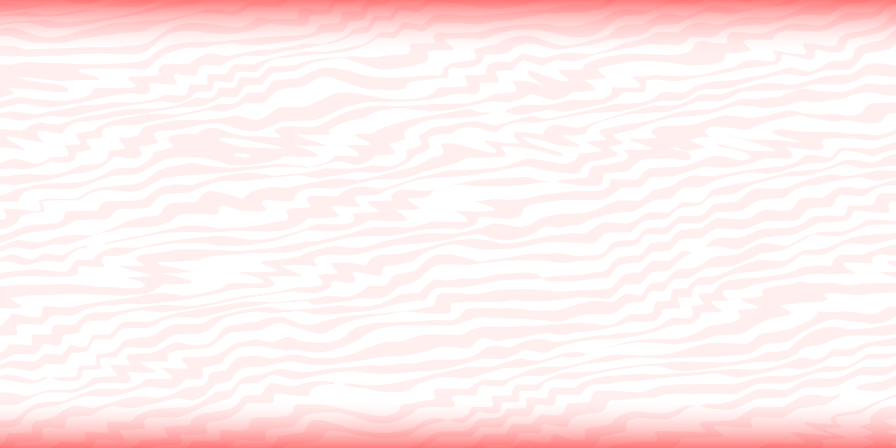
A Shadertoy shader for this background:

```glsl
// Pale pink streaks on white, climbing gently to the right like brushed plaster,
// between rosy glows on the top and bottom edges. Terraced stripes are bent and
// broken by value noise, then cut to two tones and multiplied by the glow.

const vec3 WHITE = vec3(1.0);
const vec3 STREAK_TINT = vec3(1.0, 0.937, 0.937);
const vec3 GLOW_COLOR = vec3(1.0, 0.50, 0.50);

const float TOP_GLOW = 0.125;        // glow depth, in canvas heights
const float BOTTOM_GLOW = 0.115;
const float STRIPES = 25.0;          // stripes per canvas height
const float SLOPE = 0.20;            // mean climb of the streaks
const float TERRACES = 8.0;          // flat runs per canvas height
const float BEND = 0.95;             // stripe bending, in stripe periods
const float BREAKUP = 1.7;           // how strongly noise splits the stripes
const float ROUGHNESS = 0.75;        // fine irregularity of the borders
const float THRESHOLD = 0.12;        // higher values leave more white

float hash(vec2 p) {
    return fract(sin(dot(p, vec2(127.1, 311.7))) * 43758.55);
}

// Smooth value noise, centred on zero.
float noise(vec2 p) {
    vec2 cell = floor(p);
    vec2 f = fract(p);
    f = f * f * (3.0 - 2.0 * f);
    float low = mix(hash(cell), hash(cell + vec2(1.0, 0.0)), f.x);
    float high = mix(hash(cell + vec2(0.0, 1.0)), hash(cell + vec2(1.0)), f.x);
    return mix(low, high, f.y) - 0.5;
}

// Flat runs joined by short, steep rises.
float terrace(float x) {
    return floor(x) + smoothstep(0.45, 1.0, fract(x));
}

// Streak field: positive inside the tinted streaks.
float streakField(vec2 p) {
    float run = p.x * TERRACES + 3.0 * noise(p * vec2(3.0, 14.0));
    float lift = SLOPE * terrace(run) / TERRACES;
    vec2 q = vec2(p.x, p.y - lift);
    float phase = q.y * STRIPES + BEND * noise(q * vec2(7.0, 12.0) + 31.0);
    float stripes = sin(6.28318 * phase);
    float breaks = noise(q * vec2(9.0, 30.0) + 73.0);
    float detail = noise(q * vec2(28.0, 60.0) + 157.0);
    return stripes + BREAKUP * breaks + ROUGHNESS * detail - THRESHOLD;
}

// Quadratic falloff from an edge.
float edgeGlow(float dist, float depth) {
    float t = clamp(1.0 - dist / depth, 0.0, 1.0);
    return t * t;
}

void mainImage(out vec4 fragColor, in vec2 fragCoord) {
    vec2 p = fragCoord / iResolution.y;

    // Two-tone streaks with antialiased borders.
    float field = streakField(p);
    float soft = clamp(fwidth(field), 0.02, 0.6) * 0.7;
    vec3 color = mix(WHITE, STREAK_TINT, smoothstep(-soft, soft, field));

    // Rosy glow along both horizontal edges.
    float glow = edgeGlow(p.y, BOTTOM_GLOW) + edgeGlow(1.0 - p.y, TOP_GLOW);
    color *= mix(WHITE, GLOW_COLOR, glow);

    fragColor = vec4(color, 1.0);
}
```
